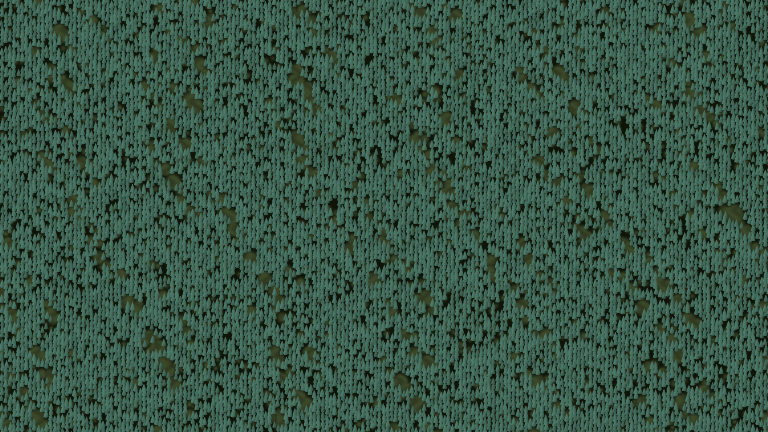
A WebGL 2 fragment shader for this texture:

```glsl
#version 300 es
precision highp float;
// A dense conifer forest seen from a low angle: staggered columns of small
// pointed crowns, painted back to front over dark soil. Cellular blobs along
// slanted bands of layered sines open olive clearings between the trees.

#define PITCH vec2(0.0094, 0.0114)   // column and row spacing, in canvas heights
#define CROWN_RADIUS 0.0061
#define CROWN_HEIGHT 0.0180
#define THINNING 0.13                // share of trees missing at random
#define CLEARING_CELL 0.022
#define CLEARING_RADIUS 0.0165
#define BAND_DIR vec2(0.56, -0.83)
#define CROWN_LIT vec3(0.304, 0.480, 0.417)
#define CROWN_SHADE vec3(0.155, 0.255, 0.210)
#define SOIL_DARK vec3(0.060, 0.080, 0.035)
#define SOIL_OLIVE vec3(0.232, 0.282, 0.160)

uniform vec2 u_resolution;
out vec4 fragColor;

float hash(vec2 p) {
    vec3 q = fract(p.xyx * vec3(0.1031, 0.1030, 0.0973));
    q += dot(q, q.yzx + 33.33);
    return fract((q.x + q.y) * q.z);
}

// Strength of the slanted bands, 0 to 1
float bands(vec2 p) {
    float along = dot(p, BAND_DIR);
    float across = dot(p, vec2(-BAND_DIR.y, BAND_DIR.x));
    float fine = sin(82.0 * across + 1.6 * sin(5.0 * along) + 1.2 * sin(9.0 * across));
    float broad = sin(21.0 * across + 7.0 * along + 1.5 * sin(6.0 * along - 4.0 * across));
    return smoothstep(0.0, 1.0, fine) * smoothstep(-1.2, 0.8, broad);
}

// Signed depth inside the nearest clearing, positive inside
float clearing(vec2 p) {
    vec2 cell = floor(p / CLEARING_CELL);
    float depth = -1.0;
    for (int y = -1; y <= 1; y++)
    for (int x = -1; x <= 1; x++) {
        vec2 id = cell + vec2(x, y);
        vec2 center = (id + vec2(hash(id + 11.3), hash(id + 47.9))) * CLEARING_CELL;
        float size = hash(id + 83.1);
        float radius = CLEARING_RADIUS * size * (0.18 + 0.82 * bands(center));
        depth = max(depth, radius - length(p - center));
    }
    return depth;
}

// Soil: near black under the trees, olive in the open
vec3 soil(vec2 p) {
    float open = smoothstep(-0.009, 0.003, clearing(p));
    float mottle = 0.90 + 0.10 * sin(190.0 * p.x + 2.0 * sin(150.0 * p.y));
    return mix(SOIL_DARK, SOIL_OLIVE * mottle, open);
}

// Paints one crown with its base at the origin of q
vec3 paintCrown(vec3 under, vec2 q, float tone, float pixel) {
    float size = 0.88 + 0.24 * tone;
    float t = q.y / (CROWN_HEIGHT * size);
    float taper = pow(clamp(1.0 - t, 0.0, 1.0), 0.75);
    float halfWidth = CROWN_RADIUS * size * taper * smoothstep(-0.10, 0.16, t);
    float cover = smoothstep(0.6, -0.6, (abs(q.x) - halfWidth) / pixel);
    cover *= smoothstep(-0.06, 0.06, t) * step(t, 1.0);
    float side = q.x / CROWN_RADIUS;
    float light = 0.45 - 0.48 * side + 0.30 * smoothstep(0.0, 0.45, t) + 0.35 * (tone - 0.5);
    return mix(under, mix(CROWN_SHADE, CROWN_LIT, clamp(light, 0.0, 1.0)), cover);
}

void main() {
    vec2 p = gl_FragCoord.xy / u_resolution.y;
    float pixel = 1.0 / u_resolution.y;
    vec3 color = soil(p);

    // Rows run from the back to the front
    float column = floor(p.x / PITCH.x);
    for (int k = 0; k >= -2; k--)
    for (int i = -1; i <= 1; i++) {
        float col = column + float(i);
        float stagger = 0.5 * mod(col, 2.0) + 0.4 * hash(vec2(col, 5.7));
        vec2 id = vec2(col, floor(p.y / PITCH.y - stagger) + float(k));
        float tone = hash(id + 21.7);
        vec2 jitter = vec2(0.33 + 0.34 * hash(id + 3.1), 0.35 * hash(id + 67.3));
        vec2 base = (id + vec2(0.0, stagger) + jitter) * PITCH;

        // Trees are missing in clearings and, at random, elsewhere
        bool grows = hash(id + 131.9) > THINNING && clearing(base) < 0.001;
        if (grows) color = paintCrown(color, p - base, tone, pixel);
    }
    fragColor = vec4(color, 1.0);
}
```
